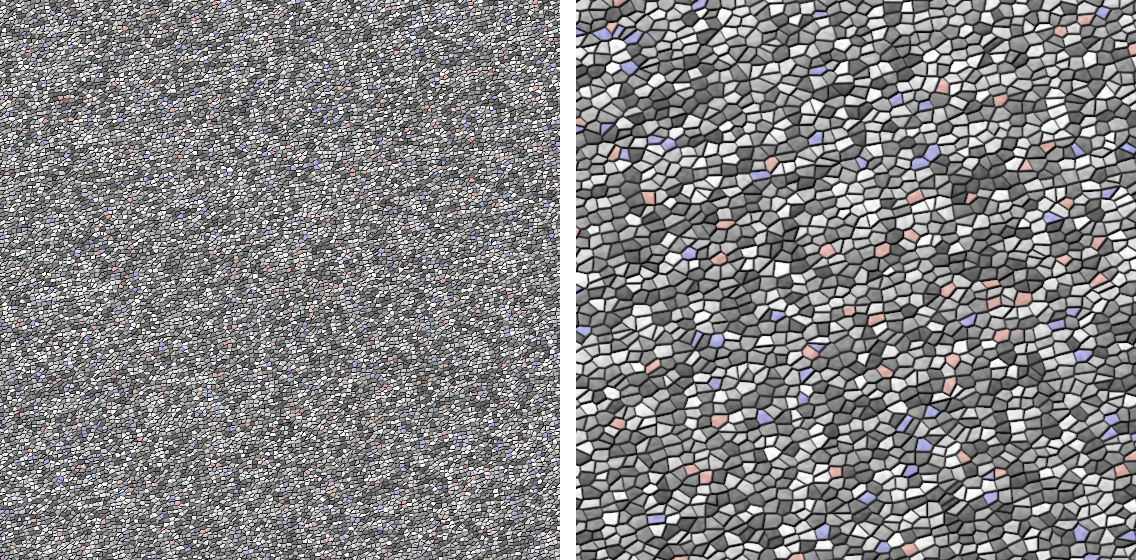
Left, the full canvas; right, a detail of the centre.
Reproduce this texture procedurally as a WebGL 2 fragment shader.

```glsl
#version 300 es
precision highp float;

uniform vec2 u_resolution;
out vec4 fragColor;

float hash(vec2 p, float seed) {
    vec3 q = fract(vec3(p.xyx) * vec3(0.1031, 0.103, 0.0973) + seed * 0.137);
    q += dot(q, q.yzx + 33.33);
    return fract((q.x + q.y) * q.z);
}

float valueNoise(vec2 p, float seed) {
    vec2 i = floor(p);
    vec2 f = fract(p);
    f = f * f * (3.0 - 2.0 * f);
    float low = mix(hash(i, seed), hash(i + vec2(1, 0), seed), f.x);
    float high = mix(hash(i + vec2(0, 1), seed), hash(i + 1.0, seed), f.x);
    return mix(low, high, f.y);
}

vec2 grainCentre(vec2 cell, float jitter) {
    return 0.5 + jitter * (vec2(hash(cell, 1.0), hash(cell, 2.0)) - 0.5);
}

// Mostly neutral greys, with a few bluish and pinkish grains.
vec3 grainColour(vec2 cell) {
    float tone = mix(0.37, 0.98, hash(cell, 3.0));
    float kind = hash(cell, 4.0);
    vec3 colour = vec3(tone);
    colour = mix(colour, vec3(0.67, 0.67, 0.87), step(kind, 0.03));
    return mix(colour, vec3(0.86, 0.69, 0.66), step(0.975, kind));
}

vec3 gravel(vec2 p, float softness, vec2 shadowDirection) {
    const float jitter = 0.85;
    vec2 base = floor(p);
    vec2 local = fract(p);

    // Nearest grain centre
    vec2 nearestCell = vec2(0.0);
    vec2 toNearest = vec2(0.0);
    float nearest = 8.0;
    for (int y = -1; y <= 1; y++) {
        for (int x = -1; x <= 1; x++) {
            vec2 offset = vec2(x, y);
            vec2 toCentre = offset + grainCentre(base + offset, jitter) - local;
            float d = dot(toCentre, toCentre);
            if (d < nearest) {
                nearest = d;
                toNearest = toCentre;
                nearestCell = offset;
            }
        }
    }

    // Gaps, wider on the shaded side of each grain
    float cover = 1.0;
    for (int y = -2; y <= 2; y++) {
        for (int x = -2; x <= 2; x++) {
            vec2 offset = nearestCell + vec2(x, y);
            if (x == 0 && y == 0) continue;
            vec2 toCentre = offset + grainCentre(base + offset, jitter) - local;
            vec2 normal = normalize(toCentre - toNearest);
            float border = dot(0.5 * (toNearest + toCentre), normal);
            float shade = max(dot(normal, shadowDirection), 0.0);
            float gap = 0.015 + 0.19 * shade;
            cover = min(cover, smoothstep(gap - softness, gap + softness, border));
        }
    }

    vec2 cell = base + nearestCell;
    float relief = 0.09 * dot(toNearest, shadowDirection);
    float grit = 0.12 * (valueNoise(p * 3.2, 5.0) - 0.5);
    vec3 gapColour = vec3(mix(0.03, 0.2, hash(cell, 6.0)));
    return mix(gapColour, grainColour(cell) + relief + grit, cover);
}

void main() {
    vec2 uv = gl_FragCoord.xy / u_resolution;

    // Flattened grains, leaning gently upward to the right
    const float tilt = 0.2;
    const vec2 grainCount = vec2(116.0, 152.0);
    mat2 lean = mat2(cos(tilt), -sin(tilt), sin(tilt), cos(tilt));
    vec2 p = lean * uv * grainCount + 200.0;

    float pixel = grainCount.y / u_resolution.y;
    float softness = max(0.1, 0.45 * pixel);
    vec3 colour = gravel(p, softness, normalize(vec2(0.3, -1.0)));
    fragColor = vec4(clamp(colour, 0.0, 1.0), 1.0);
}
```
